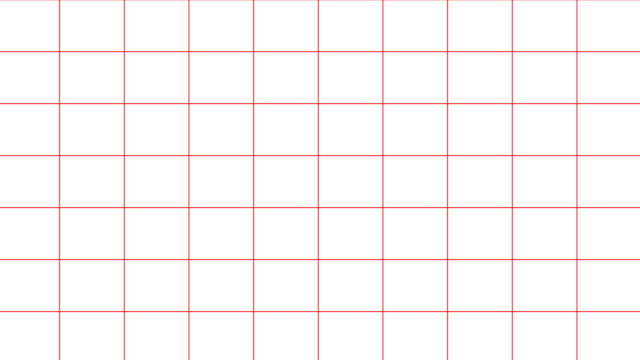
Give the GLSL for this pattern, as a WebGL 2 fragment shader.

```glsl
#version 300 es
precision highp float;
// Thin red rectangular grid on white: nine upright and six level lines.

uniform vec2 u_resolution;
out vec4 fragColor;

const vec3 PAPER = vec3(1.0);
const vec3 INK = vec3(1.0, 0.0, 0.0);

// Spacing and one line position, as fractions of the canvas size
const vec2 PERIOD = vec2(0.10104, 0.1444);
const vec2 ANCHOR = vec2(0.4973, 0.4232);

// Line width as a fraction of the canvas height
const float LINE_WIDTH = 0.00231;

// Signed distance to the nearest line of a repeating set
float lineOffset(float position, float anchor, float period) {
    return (fract((position - anchor) / period + 0.5) - 0.5) * period;
}

// Integral of a unit tent filter from its centre to t
float tentIntegral(float t) {
    t = clamp(t, -1.0, 1.0);
    return t - 0.5 * t * abs(t);
}

// Filtered share of a pixel covered by a line
float lineCoverage(float offset, float width, float pixel) {
    float halfWidth = 0.5 * width;
    return tentIntegral((offset + halfWidth) / pixel)
         - tentIntegral((offset - halfWidth) / pixel);
}

void main() {
    vec2 uv = gl_FragCoord.xy / u_resolution;
    float aspect = u_resolution.x / u_resolution.y;
    float pixel = 1.0 / u_resolution.y;

    // Distances in units of the canvas height
    float offsetX = lineOffset(uv.x, ANCHOR.x, PERIOD.x) * aspect;
    float offsetY = lineOffset(uv.y, ANCHOR.y, PERIOD.y);

    // Overlay both sets of lines
    float upright = lineCoverage(offsetX, LINE_WIDTH, pixel);
    float level = lineCoverage(offsetY, LINE_WIDTH, pixel);
    float ink = 1.0 - (1.0 - upright) * (1.0 - level);

    fragColor = vec4(mix(PAPER, INK, ink), 1.0);
}
```
